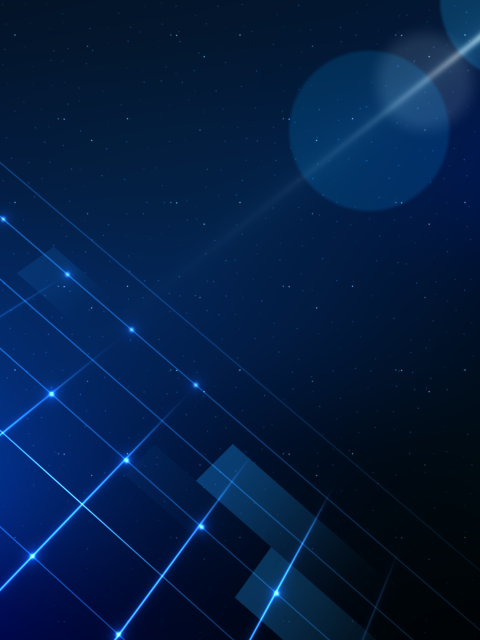
Write a Shadertoy shader that draws this background.

```glsl
// Night-blue backdrop: starfield, lens flare and a glowing slanted grid with glass panels.

// Layout space: 576 wide, 768 high, y pointing down, scaled to any canvas.
const vec2 LAYOUT = vec2(576.0, 768.0);
const vec3 LINE_BLUE = vec3(0.10, 0.43, 0.72);
const vec3 BEAM_BLUE = vec3(0.06, 0.38, 1.0);
const vec3 GLASS = vec3(0.035, 0.17, 0.25);

float hash(vec2 p) {
    return fract(sin(dot(p, vec2(127.1, 311.7))) * 43758.55);
}

// Smooth vertical gradient through five evenly spaced colours.
vec3 ramp(float t, vec3 stops[5]) {
    vec3 sum = vec3(0.0);
    float total = 0.0;
    for (int i = 0; i < 5; i++) {
        float d = t * 4.0 - float(i);
        float w = exp(-2.2 * d * d);
        sum += stops[i] * w;
        total += w;
    }
    return sum / total;
}

vec3 backdrop(vec2 uv) {
    vec3 left = ramp(uv.y, vec3[5](vec3(.01, .075, .15), vec3(.01, .105, .24),
        vec3(.01, .165, .41), vec3(.01, .20, .57), vec3(.0, .01, .27)));
    vec3 middle = ramp(uv.y, vec3[5](vec3(.01, .08, .165), vec3(.01, .12, .26),
        vec3(.01, .125, .30), vec3(.0, .06, .17), vec3(.0, .02, .09)));
    vec3 right = ramp(uv.y, vec3[5](vec3(.01, .09, .19), vec3(.0, .095, .33),
        vec3(.0, .06, .14), vec3(.0, .04, .06), vec3(.0, .01, .02)));
    float x = uv.x;
    return max(left * (1.0 - x) * (1.0 - 2.0 * x) + middle * 4.0 * x * (1.0 - x)
        + right * x * (2.0 * x - 1.0), 0.0);
}

// Soft stroke that keeps its energy when thinner than a pixel.
float stroke(float d, float width, float px) {
    float r = max(width, 0.75 * px);
    return width / r * exp(-d * d / (r * r));
}

float disc(vec2 p, vec2 center, float radius, float soft) {
    return 1.0 - smoothstep(radius - soft, radius + soft, length(p - center));
}

// Slanted pane between two descending edges; its left end fades out rightward.
float pane(vec2 p, float top, float bottom, float lean, float start, float fade, float px) {
    float v = p.y - 0.88 * p.x;
    float u = p.x + lean * p.y - start;
    float band = smoothstep(-px, px, v - top) * smoothstep(-px, px, bottom - v);
    return band * smoothstep(-px, px, u) * (1.0 - smoothstep(0.0, fade, u));
}

// Distance to the nearest copy of a star on a staggered lattice.
float latticeDistance(vec2 p, vec2 anchor) {
    vec2 d = (p - anchor) / vec2(135.0, 100.5);
    vec2 cell = 0.5 * vec2(d.x + d.y, d.x - d.y);
    cell -= round(cell);
    return length(vec2(cell.x + cell.y, cell.x - cell.y) * vec2(135.0, 100.5));
}

vec3 stars(vec2 p, float px) {
    const vec2 anchors[5] = vec2[5](vec2(18, 42), vec2(77, 143), vec2(245, 68),
        vec2(240, 156), vec2(205, 42));
    float glow = 0.0;
    for (int i = 0; i < 5; i++)
        glow += (i < 3 ? 0.6 : 0.35) * stroke(latticeDistance(p, anchors[i]), 0.9, px);
    vec2 id = floor(p / 23.0);
    vec2 offset = 3.0 + 17.0 * vec2(hash(id), hash(id + 19.3));
    float dust = stroke(length(p - id * 23.0 - offset), 0.9, px) * hash(id + 7.7);
    float fade = 1.0 - 0.75 * smoothstep(480.0, 720.0, p.y);
    return fade * (glow * vec3(.55, .8, .9) + 0.28 * dust * vec3(.2, .6, .9));
}

vec3 flare(vec2 p, float px) {
    vec3 col = vec3(.0, .085, .12) * disc(p, vec2(443, 157), 96.0, 2.0 + px);
    col += vec3(.10, .105, .10) * disc(p, vec2(510, 98), 57.0, 15.0);
    col += vec3(.02, .13, .17) * disc(p, vec2(625, 0), 97.0, 2.0 + px);
    vec2 axis = normalize(vec2(-286.0, 226.0));
    vec2 q = p - vec2(576, 45);
    float along = max(dot(q, axis), 0.0);
    float across = abs(q.x * axis.y - q.y * axis.x);
    col += vec3(.42, .38, .32) * exp(-along / 105.0) * exp(-across * across / 22.0);
    col += vec3(.07, .10, .10) * exp(-along / 190.0) * exp(-across / 16.0);
    return col + vec3(.0, .02, .03) * exp(-pow((along - 330.0) / 170.0, 2.0) - across / 35.0);
}

float gridHeight(float x, int i) {
    const float intercepts[6] = float[6](195.0, 259.5, 335.0, 418.0, 516.5, 632.0);
    return intercepts[i] + (0.85 + 0.012 * float(i)) * x;
}

vec3 grid(vec2 p, float px) {
    vec3 col = vec3(0.0);
    // Descending hairlines
    for (int i = 0; i < 6; i++) {
        float d = (p.y - gridHeight(p.x, i)) * 0.75;
        float power = (i == 0 ? 0.42 : 0.7) * mix(1.0, 0.3, p.x / LAYOUT.x);
        float hot = i == 4 ? exp(-pow((p.x - 80.0) / 85.0, 2.0)) : 0.0;
        col += stroke(d, 0.8, px) * (power * LINE_BLUE + hot * vec3(.35, .6, .6));
    }
    // Rising beams, brightest at their lower ends
    const vec4 beams[6] = vec4[6](vec4(0, 522, 156, 396), vec4(0, 708, 235, 463),
        vec4(138, 768, 310, 535), vec4(300, 768, 405, 575), vec4(435, 768, 485, 645), vec4(0, 380, 80, 330));
    const float powers[6] = float[6](0.8, 1.0, 1.0, 0.9, 0.15, 0.15);
    for (int i = 0; i < 6; i++) {
        vec2 a = beams[i].xy, ab = beams[i].zw - a;
        float t = clamp(dot(p - a, ab) / dot(ab, ab), 0.0, 1.0);
        float d = length(p - a - ab * t);
        float power = powers[i] * (i == 0 ? pow(1.0 - t, 1.8) : 1.0 - smoothstep(0.3, 1.0, t));
        col += power * (stroke(d, 1.2, px) * vec3(.25, .65, .95) + 0.35 * exp(-d / 3.5) * BEAM_BLUE);
    }
    // Sparkling nodes on every second hairline
    for (int row = 0; row < 3; row++)
        for (int k = 0; k < (row == 2 ? 2 : 4); k++) {
            float x = vec3(4, 62, 39)[row] + vec3(77, 90, 103)[row] * float(k);
            float d = length(p - vec2(x, gridHeight(x, 1 + 2 * row)));
            float power = row == 0 ? 0.6 : 1.0;
            col += power * (exp(-d * d / 7.0) * vec3(.55, .8, .9) + 0.75 * exp(-d / 5.0) * BEAM_BLUE);
        }
    return col;
}

void mainImage(out vec4 fragColor, in vec2 fragCoord) {
    vec2 uv = fragCoord / iResolution.xy;
    uv.y = 1.0 - uv.y;
    vec2 p = uv * LAYOUT;
    float px = LAYOUT.y / iResolution.y;
    vec3 col = backdrop(uv) + stars(p, px) + flare(p, px);
    // Glass panels
    col += GLASS * pane(p, 287.0, 370.0, 1.0, 812.0, 370.0, px);
    col += GLASS * pane(p, 370.0, 469.0, 0.72, 798.0, 300.0, px);
    col += GLASS * 0.35 * pane(p, 239.0, 310.0, 1.4, 479.0, 180.0, px);
    col += GLASS * 0.15 * pane(p, 370.0, 438.0, 0.97, 703.0, 280.0, px);
    col += grid(p, px);
    fragColor = vec4(clamp(col, 0.0, 1.0), 1.0);
}
```
